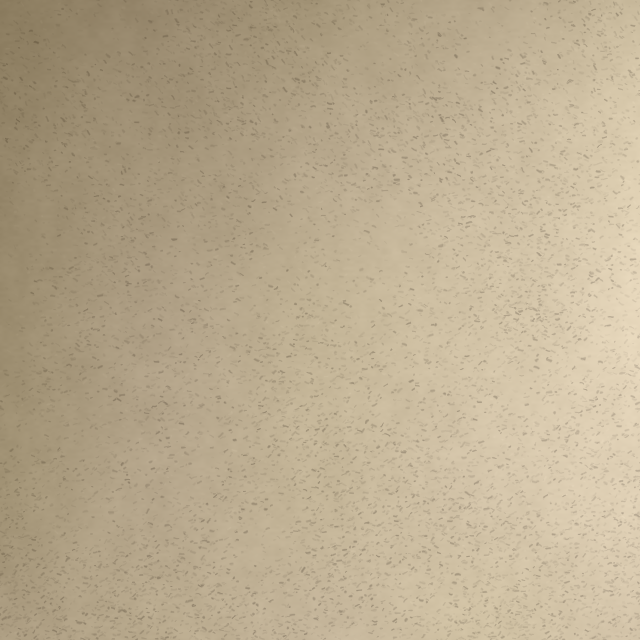
Give the GLSL for this texture, as a WebGL 2 fragment shader.

```glsl
#version 300 es
precision highp float;
// Warm beige speckled sheet under soft uneven light from the right.
// A smooth light field tints the base; layers of jittered grid cells scatter
// short soft flecks in drifting clusters, with a faint fibrous grain on top.

uniform vec2 u_resolution;
out vec4 outColor;

// Integer hash giving three values in 0..1 per cell and seed.
vec3 hash3(vec2 cell, float seed) {
    uvec3 v = uvec3(ivec3(vec3(cell, seed) + 1000.0));
    v = v * 1664525u + 1013904223u;
    v.x += v.y * v.z; v.y += v.z * v.x; v.z += v.x * v.y;
    v ^= v >> 16u;
    v.x += v.y * v.z; v.y += v.z * v.x; v.z += v.x * v.y;
    return vec3(v >> 8u) / 16777216.0;
}

float valueNoise(vec2 p, float seed) {
    vec2 i = floor(p);
    vec2 f = fract(p);
    f = f * f * (3.0 - 2.0 * f);
    float low = mix(hash3(i, seed).x, hash3(i + vec2(1, 0), seed).x, f.x);
    float high = mix(hash3(i + vec2(0, 1), seed).x, hash3(i + vec2(1, 1), seed).x, f.x);
    return mix(low, high, f.y);
}

// Noise centred on zero, from -0.5 to 0.5.
float ripple(vec2 p, float seed) {
    return valueNoise(p, seed) - 0.5;
}

// Parabola through a, b, c at t = 0, 0.5, 1.
float parabola(float a, float b, float c, float t) {
    return a * (1.0 - t) * (1.0 - 2.0 * t) + 4.0 * b * t * (1.0 - t) + c * t * (2.0 * t - 1.0);
}

// Smooth brightness over the sheet: dim upper left, bright right edge.
float lightField(vec2 uv) {
    float left = parabola(0.675, 0.61, 0.555, uv.y);
    float middle = parabola(0.775, 0.76, 0.65, uv.y);
    float right = parabola(0.83, 0.895, 0.785, uv.y);
    return parabola(left, middle, right, uv.x);
}

// Soft capsule: 1 on its axis, fading to 0 over the given radius.
float fleck(vec2 p, float angle, float halfLength, float radius) {
    vec2 along = vec2(cos(angle), sin(angle));
    float t = clamp(dot(p, along), -halfLength, halfLength);
    return 1.0 - smoothstep(0.0, radius, length(p - along * t));
}

// Strongest fleck from the nine cells around a point.
float fleckLayer(vec2 uv, float cells, float seed, float coverage, float pixel) {
    vec2 home = floor(uv * cells);
    float lean = mix(0.2, -0.5, smoothstep(0.3, 0.9, uv.y - 0.25 * uv.x + 0.1));
    float strongest = 0.0;
    for (int y = -1; y <= 1; y++) {
        for (int x = -1; x <= 1; x++) {
            vec2 cell = home + vec2(x, y);
            vec3 place = hash3(cell, seed);
            vec3 shape = hash3(cell, seed + 50.0);
            vec2 center = (cell + place.xy) / cells;
            float angle = lean + (shape.x - 0.5) * 1.5;
            float halfLength = mix(0.0004, 0.0034, shape.y * shape.y);
            float radius = max(mix(0.0019, 0.0031, shape.z), 1.1 * pixel);
            float strength = mix(0.25, 1.0, pow(fract(shape.z * 17.0), 2.5));
            float present = smoothstep(0.0, 0.2, coverage - place.z);
            strongest = max(strongest, present * strength
                * fleck(uv - center, angle, halfLength, radius));
        }
    }
    return strongest;
}

void main() {
    vec2 uv = gl_FragCoord.xy / u_resolution;
    float pixel = 1.0 / min(u_resolution.x, u_resolution.y);

    // Base light with broad mottling and fine, mostly horizontal fibres.
    float light = lightField(uv);
    light += 0.018 * ripple(uv * 6.0, 1.0);
    light += 0.016 * ripple(uv * 17.0, 7.0);
    light += 0.018 * ripple(uv * vec2(55.0, 38.0), 2.0);
    light += 0.016 * ripple(uv * vec2(120.0, 210.0), 3.0);

    // Clusters thin out toward the dim upper left.
    float cluster = 0.55 * valueNoise(uv * 5.0, 4.0) + 0.45 * valueNoise(uv * 16.0, 5.0);
    float coverage = 0.1 + 0.85 * cluster - 0.15 * smoothstep(0.7, 1.6, uv.y + 1.0 - uv.x);

    // A small warp makes the fleck outlines irregular.
    vec2 warp = vec2(ripple(uv * 210.0, 8.0), ripple(uv * 210.0, 9.0));
    vec2 bent = uv + 0.0022 * warp;
    float dark = 0.0;
    for (int i = 0; i < 3; i++) {
        float layer = float(i);
        dark = max(dark, fleckLayer(bent, 68.0 + 23.0 * layer, 10.0 + layer, coverage, pixel));
    }
    float pale = fleckLayer(bent, 75.0, 20.0, 0.35, pixel);

    // Warm tint varies slightly between yellow and pink.
    float hue = ripple(uv * 4.0, 6.0);
    vec3 color = light - vec3(0.0, 0.06, 0.17) + hue * vec3(0.0, 0.004, -0.012);
    color -= dark * vec3(0.17, 0.165, 0.145) * mix(0.6, 1.0, smoothstep(0.58, 0.8, light));
    color += pale * 0.022;
    outColor = vec4(color, 1.0);
}
```
